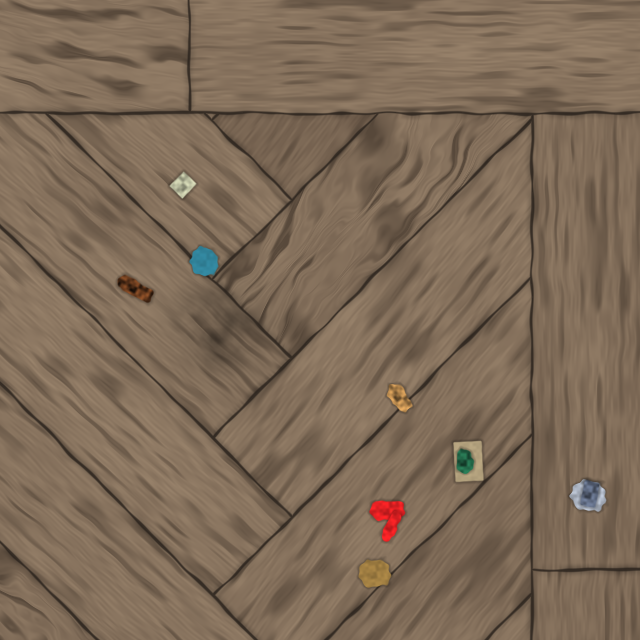
Give the GLSL for this texture, as a Shadertoy shader.

```glsl
// Worn oak herringbone floor with straight border boards and a few stray scraps.

const vec3 LIGHT_OAK = vec3(0.585, 0.50, 0.41);
const vec3 DARK_OAK = vec3(0.455, 0.38, 0.31);
const vec3 PORE = vec3(0.31, 0.255, 0.205);
const vec3 SEAM = vec3(0.17, 0.14, 0.115);
const float PITCH = 0.2474;           // vertical spacing of the planks
const vec2 BORDER = vec2(0.831, 0.823); // left edge of side board, foot of top board

struct Plank {
    vec2 pos;      // along and across the grain
    float edge;    // distance to the nearest seam
    float id;
    float figure;  // strength of the wavy cathedral grain
    float density; // grain lines per unit
    float shade;   // tone offset
};

float hash(vec2 p) {
    return fract(sin(dot(p, vec2(127.1, 311.7))) * 43758.5453);
}

float noise(vec2 p) {
    vec2 i = floor(p), f = fract(p);
    f = f * f * (3.0 - 2.0 * f);
    return mix(mix(hash(i), hash(i + vec2(1, 0)), f.x),
               mix(hash(i + vec2(0, 1)), hash(i + vec2(1, 1)), f.x), f.y);
}

float fbm(vec2 p) {
    float sum = 0.0, amp = 0.5;
    for (int i = 0; i < 4; i++) {
        sum += amp * noise(p);
        p = p * 2.03 + 7.3;
        amp *= 0.5;
    }
    return sum;
}

// Two diagonal families of planks, each butting against the other.
Plank herringbone(vec2 p) {
    vec2 diag = vec2(1.0 - p.y - p.x - 0.104, 1.0 - p.y + p.x - 1.0156) / PITCH;
    vec2 cell = floor(diag);
    vec2 side = 0.5 - abs(fract(diag) - 0.5);
    bool rising = cell.y >= cell.x;
    vec2 axes = vec2(p.x + p.y, p.y - p.x) * 0.7071;
    float row = rising ? cell.y : cell.x;
    float end = rising ? row + 1.0 - diag.x : row - diag.y;
    float edge = min(rising ? side.y : side.x, end) * PITCH * 0.7071;
    edge = min(edge, min(BORDER.x - p.x, BORDER.y - p.y));
    vec2 pos = rising ? vec2(axes.x, axes.y - 0.13 * axes.x)
                      : vec2(-axes.y, axes.x + 0.06 * axes.y);
    bool wavy = rising ? row == -1.0 : row == 3.0;
    float shade = rising && row == -2.0 ? -0.55 : 0.0;
    return Plank(pos, edge, row + (rising ? 20.0 : 40.0), wavy ? 1.0 : 0.15,
                 rising ? 88.0 : 125.0, shade);
}

Plank floorPlank(vec2 p) {
    if (p.y > BORDER.y) {
        float joint = p.x - 0.296;
        bool first = joint < 0.0;
        return Plank(p + vec2(0.0, first ? 0.25 * p.x : 0.0), min(p.y - BORDER.y, abs(joint)),
                     first ? 1.0 : 2.0, first ? 0.7 : 0.08, first ? 85.0 : 125.0, 0.05);
    }
    if (p.x > BORDER.x) {
        float joint = p.y - 0.109;
        float edge = min(min(p.x - BORDER.x, BORDER.y - p.y), abs(joint));
        return Plank(p.yx, edge, joint < 0.0 ? 3.0 : 4.0, 0.08, 120.0, -0.1);
    }
    return herringbone(p);
}

vec3 oak(Plank k) {
    vec2 q = k.pos + k.id * vec2(0.73, 0.37);
    float across = q.y + k.figure * 0.13 * (fbm(q * vec2(5.0, 13.0)) - 0.5);
    float streak = noise(vec2(q.x * 13.0, across * k.density));
    float fine = noise(vec2(q.x * 38.0, across * 300.0));
    float cloud = fbm(q * vec2(6.0, 15.0));
    float tone = 0.56 + k.shade + 0.3 * (hash(vec2(k.id, 3.0)) - 0.5)
               + 0.7 * (cloud - 0.47) + 0.55 * (fine - 0.5);
    float pore = smoothstep(0.52, 0.9, streak) * (0.45 + 0.55 * fine);
    pore *= 0.7 + 0.5 * k.figure;
    return mix(mix(DARK_OAK, LIGHT_OAK, tone), PORE, min(pore, 0.85));
}

// Lays a torn, mottled rounded box over the floor.
vec3 scrap(vec3 base, vec2 p, vec2 size, float angle, float roundness, vec3 tint, float mottle) {
    float c = cos(angle), s = sin(angle);
    vec2 q = vec2(c * p.x + s * p.y, c * p.y - s * p.x);
    float r = roundness * min(size.x, size.y);
    vec2 d = abs(q) - size + r;
    float dist = length(max(d, 0.0)) + min(max(d.x, d.y), 0.0) - r;
    dist += 0.007 * roundness * (noise(q * 130.0 + 5.0) - 0.5);
    float px = 1.0 / iResolution.y;
    base *= 1.0 - 0.25 * smoothstep(0.006, 0.0, dist);
    tint *= 1.0 + mottle * (noise(q * 190.0 + 9.0) - 0.5);
    return mix(base, tint, smoothstep(px, -px, dist));
}

void mainImage(out vec4 fragColor, in vec2 fragCoord) {
    vec2 p = fragCoord / iResolution.xy;
    vec2 wobble = vec2(noise(p * 28.0), noise(p * 28.0 + 40.0)) - 0.5;
    Plank plank = floorPlank(p + 0.004 * wobble);
    vec3 col = oak(plank);

    // Smoky stain, then worn bevels and dark seams
    col *= 1.0 - 0.3 * exp(-250.0 * dot(p - vec2(0.345, 0.49), p - vec2(0.345, 0.49))) * fbm(p * 30.0) * 2.0;
    float wear = noise(p * 45.0);
    col *= 1.0 - 0.25 * wear * smoothstep(0.013, 0.0, plank.edge);
    float seamWidth = 0.0012 + 0.0016 * wear;
    float blur = 1.0 / iResolution.y;
    col = mix(col, SEAM, 0.85 * smoothstep(seamWidth + blur, seamWidth - blur, plank.edge));

    // Stray scraps: paper, teal chip, amber shard, leaf, card, red rag, foil
    col = scrap(col, p - vec2(0.286, 0.711), vec2(0.016, 0.014), 0.8, 0.1, vec3(0.68, 0.69, 0.58), 0.6);
    col = scrap(col, p - vec2(0.320, 0.591), vec2(0.021, 0.023), 0.0, 1.0, vec3(0.19, 0.51, 0.60), 0.15);
    col = scrap(col, p - vec2(0.212, 0.549), vec2(0.030, 0.011), -0.5, 0.6, vec3(0.32, 0.18, 0.09), 1.6);
    col = scrap(col, p - vec2(0.625, 0.378), vec2(0.024, 0.012), -0.9, 1.0, vec3(0.62, 0.46, 0.26), 1.0);
    col = scrap(col, p - vec2(0.732, 0.279), vec2(0.022, 0.031), 0.05, 0.1, vec3(0.70, 0.63, 0.49), 0.1);
    col = scrap(col, p - vec2(0.727, 0.279), vec2(0.012, 0.019), 0.0, 1.0, vec3(0.12, 0.36, 0.25), 0.9);
    col = scrap(col, p - vec2(0.606, 0.203), vec2(0.027, 0.014), 0.1, 0.8, vec3(0.86, 0.12, 0.13), 0.4);
    col = scrap(col, p - vec2(0.612, 0.176), vec2(0.008, 0.025), -0.5, 0.8, vec3(0.86, 0.12, 0.13), 0.4);
    col = scrap(col, p - vec2(0.586, 0.104), vec2(0.024, 0.021), 0.2, 0.8, vec3(0.61, 0.48, 0.25), 0.25);
    col = scrap(col, p - vec2(0.920, 0.225), vec2(0.028, 0.024), 0.0, 1.0, vec3(0.64, 0.67, 0.72), 0.4);
    col = scrap(col, p - vec2(0.922, 0.228), vec2(0.012, 0.020), -0.2, 0.3, vec3(0.33, 0.37, 0.45), 0.8);
    fragColor = vec4(col, 1.0);
}
```
